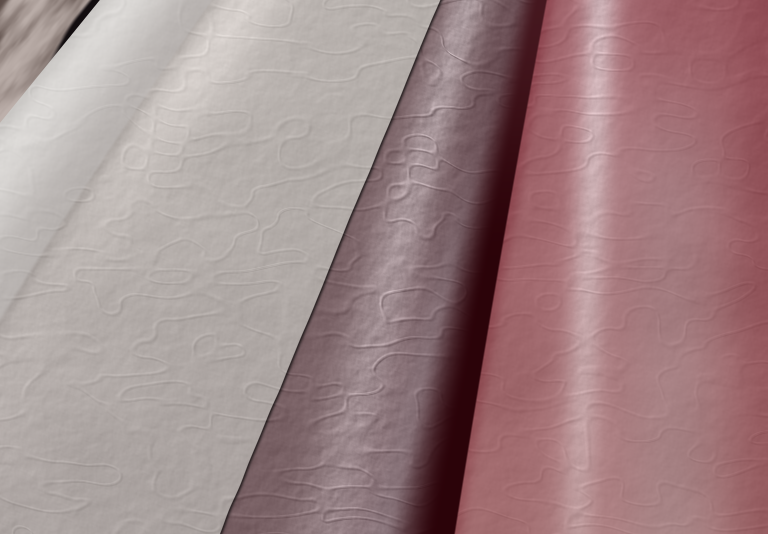
This texture is drawn by a WebGL 2 fragment shader. Its source:

```glsl
#version 300 es
precision highp float;
// Draped leather hides: pale grey folds, a glossy mauve roll and a rose roll.
uniform vec2 u_resolution;
out vec4 outColor;

float hash(vec2 p) {
  vec3 q = fract(vec3(p.xyx) * 0.1031);
  q += dot(q, q.yzx + 33.33);
  return fract((q.x + q.y) * q.z);
}

float noise(vec2 p) {
  vec2 i = floor(p), f = fract(p);
  f = f * f * (3.0 - 2.0 * f);
  return mix(mix(hash(i), hash(i + vec2(1, 0)), f.x),
             mix(hash(i + vec2(0, 1)), hash(i + vec2(1, 1)), f.x), f.y);
}

float fbm(vec2 p) {
  float sum = 0.0, amp = 0.5;
  for (int i = 0; i < 4; i++) {
    sum += amp * noise(p);
    p = mat2(1.6, 1.2, -1.2, 1.6) * p + 7.3;
    amp *= 0.5;
  }
  return sum;
}

// Height of the hide: fine pebbles plus thin wandering creases.
float hideHeight(vec2 p) {
  vec2 warped = p + 0.05 * vec2(noise(p * 9.0), noise(p * 9.0 + 31.0));
  float crease = abs(noise(warped * vec2(17.0, 34.0)) - 0.5);
  return fbm(p * 48.0) - 0.35 * (1.0 - smoothstep(0.0, 0.09, crease));
}

float bell(float x, float center, float width) {
  float d = (x - center) / width;
  return exp(-d * d);
}

void main() {
  vec2 uv = gl_FragCoord.xy / u_resolution;
  vec2 p = gl_FragCoord.xy / u_resolution.y;
  float x = uv.x, t = 1.0 - uv.y;
  float aa = 0.8 / u_resolution.x;

  // Edges between the hides, as x along the drop t
  float cornerEdge = 0.130 - 0.565 * t;
  float foldEdge = 0.276 - 0.49 * t + 0.05 * t * t;
  float greyEdge = 0.573 - 0.287 * t + 0.0015 * (noise(vec2(t * 22.0, 3.0)) - 0.5);
  float roseEdge = 0.712 - 0.13 * t + 0.01 * t * t;

  float relief = hideHeight(p) - hideHeight(p + vec2(0.003, -0.004));
  float mottle = fbm(p * 7.0) - 0.47;

  // Shadowed hide in the top left corner
  float streak = fbm(vec2((x + 0.5 * t) * 34.0, t * 9.0));
  vec3 color = mix(vec3(0.36, 0.30, 0.28), vec3(0.74, 0.69, 0.67), smoothstep(0.2, 0.75, streak));
  float gap = 0.012 * (1.0 - smoothstep(0.03, 0.13, t));
  color = mix(color, vec3(0.07, 0.05, 0.06), smoothstep(-gap - 0.004, -gap + 0.004, x - cornerEdge)
              * (1.0 - smoothstep(0.08, 0.14, t)));

  // White strip, bright along its left and dimmer toward the fold
  float strip = (x - cornerEdge) / (foldEdge - cornerEdge);
  vec3 white = mix(vec3(0.86, 0.85, 0.84), vec3(0.72, 0.70, 0.69), smoothstep(0.2, 0.95, strip));
  white -= 0.07 * bell(strip, 0.0, 0.12);
  white += 0.06 * relief + 0.02 * mottle;
  color = mix(color, white, smoothstep(-aa, aa, x - cornerEdge));

  // Broad grey hide with a soft shine just past its fold
  float fromFold = x - foldEdge;
  vec3 grey = mix(vec3(0.70, 0.675, 0.66), vec3(0.66, 0.63, 0.62), smoothstep(0.2, 1.0, t));
  grey += 0.13 * bell(fromFold, 0.045, 0.055) * (1.0 - 0.75 * smoothstep(0.0, 0.65, t));
  grey += 0.02 * bell(fromFold, 0.15, 0.10) - 0.06 * bell(fromFold, 0.0, 0.012);
  grey += 0.11 * relief + 0.04 * mottle;
  float foldSoft = 0.002 + 0.004 * t;
  color = mix(color, grey, smoothstep(-foldSoft, foldSoft, fromFold));

  // Mauve roll: main shine, fainter second shine, deep red shadow
  float roll = (x - greyEdge) / (roseEdge - greyEdge);
  float shine = bell(roll, 0.27 + 0.23 * t, 0.19) * (1.0 - 0.35 * t);
  float secondShine = bell(roll, 0.70, 0.09) * smoothstep(0.1, 0.6, t);
  vec3 mauve = mix(vec3(0.46, 0.365, 0.38), vec3(0.41, 0.30, 0.325), smoothstep(0.3, 0.8, roll));
  mauve += vec3(0.22, 0.25, 0.25) * shine + vec3(0.08, 0.10, 0.10) * secondShine;
  mauve += relief * (0.13 + 0.22 * shine) + 0.06 * mottle;
  vec3 shadow = mix(vec3(0.27, 0.09, 0.12), vec3(0.17, 0.01, 0.035), smoothstep(0.0, 0.5, t));
  mauve = mix(mauve, shadow, smoothstep(0.70, 0.93, roll + 0.02 * mottle));
  mauve *= 1.0 - 0.65 * bell(x - greyEdge, 0.0, 0.0035);
  color = mix(color, mauve, smoothstep(-aa, aa, x - greyEdge));

  // Rose roll: narrow bright shine inside a wider glow
  float shineX = 0.782 - 0.032 * t;
  float core = bell(x, shineX, 0.024) * (1.0 - 0.62 * t);
  float glow = bell(x, shineX, 0.065);
  vec3 rose = mix(vec3(0.60, 0.35, 0.38), vec3(0.62, 0.41, 0.42), t);
  rose += vec3(0.05, 0.07, 0.07) * glow + vec3(0.15, 0.27, 0.26) * core;
  rose += vec3(0.03, 0.10, 0.095) * bell(x, 0.875, 0.075) * smoothstep(0.0, 0.4, t);
  rose -= vec3(0.04, 0.06, 0.055) * smoothstep(0.92, 1.0, x);
  rose -= vec3(0.05, 0.09, 0.08) * bell(x - roseEdge, 0.0, 0.012);
  rose += relief * (0.07 + 0.14 * core) + 0.07 * mottle;
  color = mix(color, rose, smoothstep(-aa * 1.5, aa * 1.5, x - roseEdge));

  outColor = vec4(clamp(color, 0.0, 1.0), 1.0);
}
```
